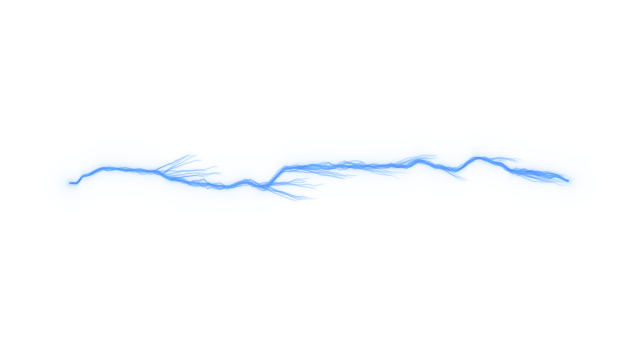
A WebGL 1 fragment shader for this background:

```glsl
precision highp float;

uniform vec2 u_resolution;

const float BOLT_START = 0.194;
const float BOLT_END = 1.579;
const vec3 ABSORPTION = vec3(1.0, 0.5, 0.0);
const vec3 CORE_COLOR = vec3(0.34, 0.80, 1.0);

float hash(float n) {
  n = fract(n * 0.1031);
  n *= n + 33.33;
  n *= n + n;
  return fract(n);
}

// Linear interpolation keeps the sharp corners of an electric arc.
float zigzag(float x, float seed) {
  float cell = floor(x);
  return mix(hash(cell + seed), hash(cell + 1.0 + seed), fract(x)) * 2.0 - 1.0;
}

float jagged(float x, float seed) {
  return 0.6 * zigzag(x * 23.0, seed)
       + 0.32 * zigzag(x * 57.0, seed + 71.0)
       + 0.16 * zigzag(x * 125.0, seed + 157.0);
}

float bell(float x, float center, float width) {
  float t = (x - center) / width;
  return exp(-t * t);
}

// Height of the main channel, built from successive rises and falls.
float spine(float x) {
  float y = 0.491;
  y += 0.021 * smoothstep(0.210, 0.235, x) + 0.020 * smoothstep(0.235, 0.290, x);
  y -= 0.009 * smoothstep(0.300, 0.430, x) + 0.021 * smoothstep(0.430, 0.480, x);
  y -= 0.011 * smoothstep(0.480, 0.540, x) + 0.010 * smoothstep(0.540, 0.630, x);
  y += 0.012 * smoothstep(0.630, 0.683, x) - 0.012 * smoothstep(0.683, 0.731, x);
  y += 0.051 * smoothstep(0.731, 0.800, x) + 0.007 * smoothstep(0.800, 0.880, x);
  y += 0.014 * smoothstep(1.125, 1.164, x) - 0.016 * smoothstep(1.164, 1.215, x);
  y -= 0.009 * smoothstep(1.215, 1.266, x) - 0.032 * smoothstep(1.266, 1.324, x);
  y -= 0.014 * smoothstep(1.324, 1.389, x) + 0.021 * smoothstep(1.389, 1.424, x);
  y -= 0.013 * smoothstep(1.424, 1.539, x) + 0.014 * smoothstep(1.539, 1.580, x);
  return y;
}

float bundleSpread(float x) {
  float spread = 0.002 + 0.007 * smoothstep(0.22, 0.30, x);
  spread += 0.008 * bell(x, 0.56, 0.07) + 0.006 * bell(x, 0.72, 0.04);
  spread += 0.007 * bell(x, 0.98, 0.12) + 0.006 * bell(x, 1.45, 0.09);
  return spread * smoothstep(BOLT_END, BOLT_END - 0.05, x);
}

// Soft line that fades rather than breaks up when thinner than a pixel.
float stroke(float d, float width, float pixel) {
  float w = max(width, 0.65 * pixel);
  return width / w * exp(-d * d / (w * w));
}

float curveDistance(float y, float here, float ahead, float stepX) {
  float slope = (ahead - here) / stepX;
  return abs(y - here) / sqrt(1.0 + slope * slope);
}

float strands(vec2 p, float y0, float y1, float stepX, float pixel) {
  float ink = 0.0;
  float spread = bundleSpread(p.x);
  for (int i = 0; i < 8; i++) {
    float seed = 311.0 * float(i) + 17.0;
    float here = y0 + spread * jagged(p.x, seed);
    float ahead = y1 + spread * jagged(p.x + stepX, seed);
    float flicker = 0.35 + 0.65 * hash(floor(p.x * 14.0) + seed);
    ink += 0.5 * flicker * stroke(curveDistance(p.y, here, ahead, stepX), 0.0019, pixel);
  }
  return ink;
}

// Side filaments leave the channel near startX and scatter around tip.
float fan(vec2 p, float startX, vec2 tip, float scatter, float bow, float seed, float pixel) {
  float ink = 0.0;
  float reach = tip.x - startX;
  for (int i = 0; i < 5; i++) {
    float id = seed + 43.0 * float(i);
    float x0 = startX + 0.22 * reach * hash(id);
    float x1 = tip.x - 0.35 * reach * hash(id + 7.0);
    float t = (p.x - x0) / (x1 - x0);
    if (t < 0.0 || t > 1.0) continue;
    float endY = tip.y + scatter * (2.0 * hash(id + 13.0) - 1.0);
    float y = mix(spine(x0), endY, t) + 4.0 * bow * t * (1.0 - t);
    y += 0.008 * sqrt(t) * jagged(p.x, id + 29.0);
    float d = abs(p.y - y);
    float fade = (1.0 - 0.7 * t) * smoothstep(1.0, 0.85, t);
    ink += fade * (0.45 * stroke(d, 0.0016, pixel) + 0.045 * exp(-d / 0.006));
  }
  return ink;
}

void main() {
  vec2 p = gl_FragCoord.xy / u_resolution.y;
  p.x += 0.5 * (16.0 / 9.0 - u_resolution.x / u_resolution.y);
  float pixel = 1.0 / u_resolution.y;
  float stepX = 0.002;
  float y0 = spine(p.x);
  float y1 = spine(p.x + stepX);
  float inside = smoothstep(BOLT_START - 0.003, BOLT_START + 0.003, p.x)
               * smoothstep(BOLT_END + 0.002, BOLT_END - 0.002, p.x);

  // Main channel and its loose bundle
  float wobble = 0.004 * jagged(p.x, 905.0);
  float wobbleAhead = 0.004 * jagged(p.x + stepX, 905.0);
  float coreDistance = curveDistance(p.y, y0 + wobble, y1 + wobbleAhead, stepX);
  float core = inside * stroke(coreDistance, 0.0026, pixel);
  float ink = 0.8 * core + inside * strands(p, y0, y1, stepX, pixel);

  // Branches, from left to right
  ink += fan(p, 0.42, vec2(0.570, 0.572), 0.012, 0.004, 19.0, pixel);
  ink += fan(p, 0.43, vec2(0.650, 0.522), 0.018, 0.004, 251.0, pixel);
  ink += fan(p, 0.70, vec2(0.890, 0.446), 0.010, -0.005, 487.0, pixel);
  ink += fan(p, 0.71, vec2(0.920, 0.490), 0.016, 0.002, 733.0, pixel);
  ink += fan(p, 0.78, vec2(1.030, 0.511), 0.012, -0.002, 977.0, pixel);
  ink += 0.7 * fan(p, 0.94, vec2(1.150, 0.508), 0.010, 0.003, 1223.0, pixel);
  ink += 0.7 * fan(p, 1.07, vec2(1.235, 0.566), 0.006, 0.005, 1471.0, pixel);
  ink += 0.5 * fan(p, 1.22, vec2(1.315, 0.500), 0.006, -0.004, 1709.0, pixel);
  ink += 0.6 * fan(p, 1.34, vec2(1.480, 0.545), 0.006, 0.010, 1951.0, pixel);
  ink += fan(p, 1.40, vec2(1.582, 0.491), 0.004, -0.006, 2203.0, pixel);
  ink += fan(p, 1.44, vec2(1.582, 0.504), 0.003, 0.007, 2447.0, pixel);

  // Halo around the channel
  float nearestX = clamp(p.x, BOLT_START, BOLT_END);
  float haloDistance = length(p - vec2(nearestX, spine(nearestX)));
  ink += 0.07 * exp(-haloDistance / 0.024) + 0.13 * bell(haloDistance, 0.0, 0.011);

  float density = 1.15 * (1.0 - exp(-ink));
  vec3 color = exp(-ABSORPTION * density);
  color = mix(color, CORE_COLOR, 0.4 * core * smoothstep(0.4, 0.9, hash(floor(p.x * 40.0))));
  gl_FragColor = vec4(color, 1.0);
}
```
